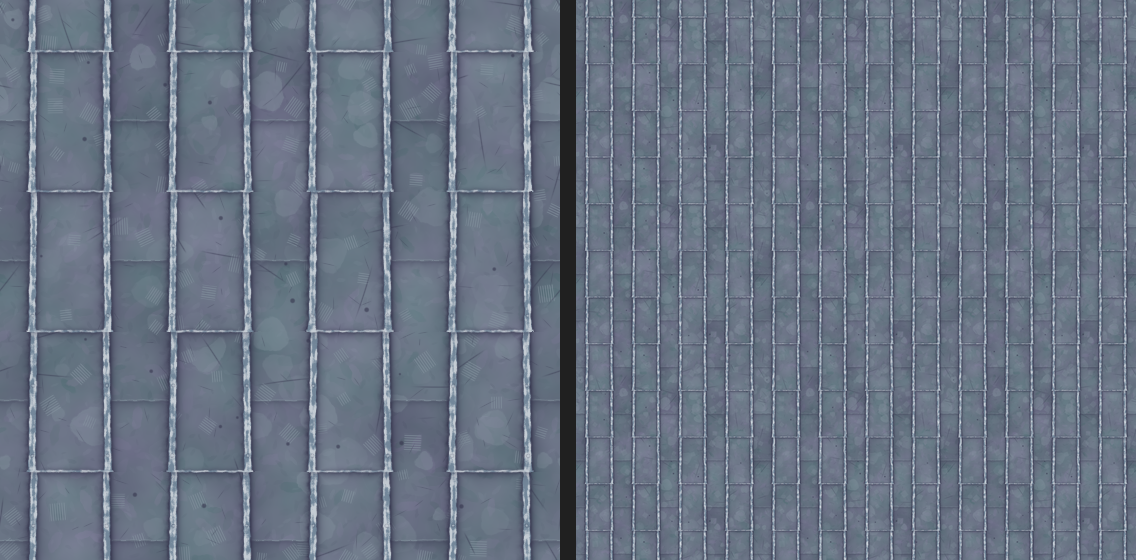
Left: one tile. Right: repeated 3 by 3.
Give the GLSL for this texture, as a Shadertoy shader.

```glsl
const float REPEATS = 4.0;
const int DAUB = 0, STROKE = 1, HATCH = 2, SCRATCH = 3, SPOT = 4;
const vec3 SLATE  = vec3(0.415, 0.460, 0.522);
const vec3 PALE   = vec3(0.520, 0.580, 0.625);
const vec3 VIOLET = vec3(0.435, 0.430, 0.540);
const vec3 TEAL   = vec3(0.375, 0.480, 0.510);
const vec3 SHADOW = vec3(0.205, 0.205, 0.300);
const vec3 RIB    = vec3(0.450, 0.530, 0.605);
const vec3 LIGHT  = vec3(0.770, 0.800, 0.830);

vec3 hash3(vec2 cell, float seed) {
    uvec3 v = uvec3(vec3(cell, seed)) * 1664525u + 1013904223u;
    for (int i = 0; i < 2; i++) {
        v.x += v.y * v.z; v.y += v.z * v.x; v.z += v.x * v.y;
        v ^= v >> 16u;
    }
    return vec3(v >> 8u) / 16777216.0;
}

float corner(vec2 cell, vec2 offset, float period, float seed) {
    float a = 6.2832 * hash3(mod(cell, period), seed).x;
    return dot(vec2(cos(a), sin(a)), offset);
}

// Gradient noise that wraps after a whole number of cells
float noise(vec2 uv, float period, float seed) {
    vec2 p = uv * period, c = floor(p), f = p - c, e = vec2(1, 0);
    vec2 u = f * f * f * (f * (f * 6.0 - 15.0) + 10.0);
    return mix(mix(corner(c, f, period, seed), corner(c + e, f - e, period, seed), u.x),
               mix(corner(c + e.yx, f - e.yx, period, seed),
                   corner(c + 1.0, f - 1.0, period, seed), u.x), u.y);
}

float fbm(vec2 uv, float period, float seed) {
    float sum = 0.0;
    for (float gain = 1.0; gain > 0.1; gain *= 0.5, period *= 2.0)
        sum += gain * noise(uv, period, seed + 8.0 * gain);
    return sum;
}

float fill(float d, float soft) { return 1.0 - smoothstep(-soft, soft, d); }

// Coverage of one mark, q being relative to its centre
float markShape(int kind, vec2 q, float size, float soft) {
    float r = length(q);
    if (kind == DAUB) {
        float lump = 1.0 + 0.1 * sin(3.0 * atan(q.y, q.x) + size * 20.0);
        return fill(r * lump - mix(0.15, 0.45, size), soft);
    }
    if (kind == STROKE) return fill(length(q * vec2(1.0, 2.4)) - mix(0.25, 0.6, size), soft + 0.03);
    if (kind == HATCH) {
        vec2 b = abs(q) - mix(0.14, 0.27, size);
        return fill(max(b.x, b.y), soft) * (0.5 + 0.5 * cos(q.x * 88.0));
    }
    if (kind == SCRATCH) {
        float taper = 1.0 - smoothstep(0.1, mix(0.2, 0.6, size), abs(q.x));
        return fill(abs(q.y + 0.05 * q.x * q.x) - 0.008, soft) * taper;
    }
    return fill(r - mix(0.02, 0.05, size), soft);
}

// Marks on a jittered wrapping grid: x = coverage, y = signed tone
vec2 scatter(vec2 uv, float count, float seed, int kind, float density, float pixel) {
    vec2 p = uv * count, result = vec2(0);
    for (int k = 0; k < 9; k++) {
        vec2 cell = floor(p) + vec2(k % 3 - 1, k / 3 - 1), id = mod(cell, count);
        vec3 place = hash3(id, seed), look = hash3(id, seed + 50.0);
        float a = 6.2832 * place.z;
        vec2 q = mat2(cos(a), sin(a), -sin(a), cos(a)) * (p - cell - place.xy);
        float m = markShape(kind, q, look.x, pixel * count) * step(look.z, density);
        result = vec2(max(result.x, m), mix(result.y, look.y * 2.0 - 1.0, m));
    }
    return result;
}

void mainImage(out vec4 fragColor, in vec2 fragCoord) {
    vec2 uv = fragCoord / iResolution.xy;
    float pixel = 1.0 / iResolution.y, soft = pixel * REPEATS;
    // Ragged sheet layout, in units of one repeat
    vec2 rag = vec2(fbm(uv, 64.0, 1.0), fbm(uv, 64.0, 10.0));
    vec2 p = uv * REPEATS + 0.007 * rag;
    float x = abs(fract(p.x) - 0.5), rise = fract(p.y - 0.63);
    float lipY = fract(p.y - 0.13) - 0.5, lowY = fract(p.y - 0.64) - 0.5;
    float halfWidth = 0.027 + 0.008 * exp(-rise * 30.0);
    float across = x - mix(0.272, 0.257, rise), ribD = abs(across) - halfWidth;
    float raised = fill(across, soft);
    // Painted metal with a slight tone for each sheet
    vec2 raisedId = mod(floor(p - vec2(0.0, 0.63)), REPEATS);
    vec2 lowId = mod(floor(p + vec2(0.5, -0.14)), REPEATS);
    float sheet = mix(hash3(lowId, 21.0).x - 0.8, hash3(raisedId, 22.0).x - 0.4, raised);
    vec2 brushed = uv + 0.003 * rag;
    vec2 daub = scatter(brushed, 13.0, 40.0, DAUB, 0.6, pixel);
    float broad = scatter(brushed, 24.0, 41.0, STROKE, 0.85, pixel).y;
    float fine = scatter(brushed, 58.0, 45.0, STROKE, 0.6, pixel).y;
    float hue = fbm(uv, 7.0, 35.0) + 0.4 * broad;
    vec3 color = mix(SLATE, hue > 0.0 ? VIOLET : TEAL, min(abs(hue), 0.7));
    color += 0.035 * sheet + 0.065 * fbm(uv, 6.0, 30.0) + 0.022 * broad + 0.018 * fine;
    color = mix(color, PALE, daub.x * (0.22 + 0.22 * daub.y));
    // Wear: hatching, scratches, flecks and pits
    color = mix(color, PALE, 0.55 * scatter(uv, 17.0, 42.0, HATCH, 0.4, pixel).x);
    color = mix(color, SHADOW, 0.5 * scatter(uv, 9.0, 43.0, SCRATCH, 0.45, pixel).x);
    color = mix(color, SHADOW, 0.4 * scatter(uv, 28.0, 46.0, SCRATCH, 0.3, pixel).x);
    color = mix(color, SHADOW, 0.6 * scatter(uv, 12.0, 44.0, SPOT, 0.2, pixel).x);
    // Shallow joints of the recessed sheets
    float lowShade = exp(-abs(lowY) * 34.0) * step(lowY, 0.0);
    color = mix(color, SHADOW, 0.5 * lowShade * (1.0 - raised));
    color = mix(color, PALE, 0.6 * fill(abs(lowY) - 0.005, soft) * (1.0 - raised));
    // Shadows beside the ribs and around the lips
    float outside = max(ribD, 0.0);
    float ribShade = (0.85 + 0.3 * rag.x) * exp(-outside * 46.0) + 0.1 * exp(-outside * 14.0);
    float lipShade = 0.85 * exp(-abs(lipY) * (lipY < 0.0 ? 36.0 : 70.0)) * fill(across - 0.035, 0.01);
    color = mix(color, SHADOW, clamp(max(ribShade * mix(1.0, 0.8, raised), lipShade), 0.0, 1.0));
    // Rounded ribs with broken highlights
    float streak = noise(uv * vec2(3.0, 1.0), 40.0, 70.0) + 0.6 * fbm(uv, 90.0, 74.0);
    float t = abs(across) / halfWidth;
    float shine = 0.4 * exp(-pow((t - 0.5) * 4.0, 2.0)) + 0.2 + 1.1 * streak;
    vec3 ribColor = mix(RIB, LIGHT, smoothstep(0.0, 0.9, shine));
    ribColor = mix(ribColor, SHADOW, 0.5 * smoothstep(0.7, 1.0, t) + 0.45 * exp((rise - 1.0) * 35.0));
    color = mix(color, ribColor, fill(ribD, soft));
    // Two small rivets on each rib segment
    float rivet = length(vec2(across, 0.5 * fract(rise * 2.0 + 0.27) - 0.25));
    color = mix(color, SHADOW, 0.3 * fill(abs(rivet - 0.012) - 0.002, soft));
    color = mix(color, LIGHT, 0.7 * fill(rivet - 0.006, soft));
    // Folded lips across the raised sheets
    float lip = fill(max(abs(lipY - 0.004) - 0.007, across - halfWidth - 0.004), soft);
    color = mix(color, mix(RIB, LIGHT, clamp(0.6 + 1.2 * streak, 0.0, 1.0)), lip * 0.92);
    fragColor = vec4(clamp(color, 0.0, 1.0), 1.0);
}
```
